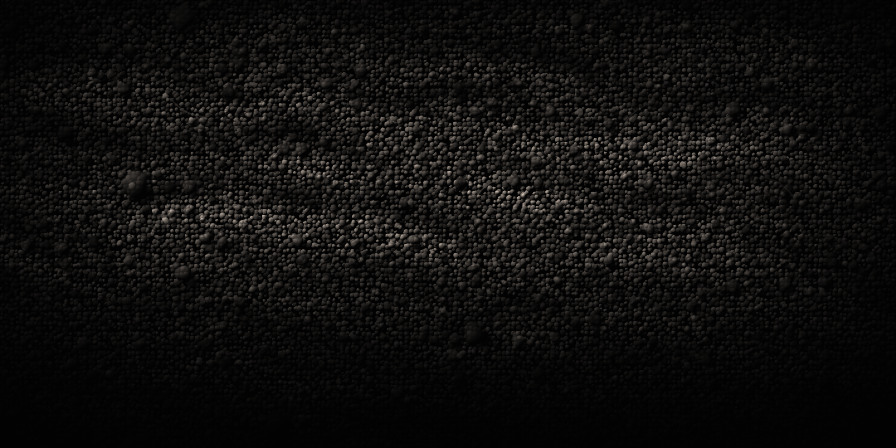
Reproduce this texture procedurally as a Shadertoy shader.

```glsl
// Dark crumbly soil with clods and furrows, raked by light from the upper left.
#define FINE_DENSITY 92.0
#define CRUMB_DENSITY 50.0
#define LUMP_DENSITY 23.0
#define CLOD_DENSITY 9.0
#define EXPOSURE 0.58
#define FURROW_DEPTH 1.9
#define SHADOW_STRENGTH 0.75
#define LIGHT_DIR normalize(vec3(-0.5, 0.65, 0.55))
#define SOIL_TINT vec3(1.07, 0.99, 0.92)
#define BLACK_LEVEL vec3(0.008)

float hash(vec2 p) {
    return fract(sin(dot(p, vec2(127.1, 311.7))) * 43758.5453);
}

float noise(vec2 p) {
    vec2 i = floor(p), f = fract(p);
    f = f * f * (3.0 - 2.0 * f);
    return mix(mix(hash(i), hash(i + vec2(1, 0)), f.x),
               mix(hash(i + vec2(0, 1)), hash(i + vec2(1, 1)), f.x), f.y);
}

float fbm(vec2 p) {
    float sum = 0.0, amp = 0.55;
    for (int i = 0; i < 4; i++) {
        sum += amp * noise(p);
        p = p * 2.03 + 17.3;
        amp *= 0.48;
    }
    return sum;
}

// Scattered domed grains: x = lit tone, y = coverage, z = cast shadow
vec3 grains(vec2 p, float density, float size, float share, float seed) {
    vec2 q = p * density + seed;
    q += 0.2 * (vec2(noise(q * 3.5), noise(q * 3.5 + 41.0)) - 0.5);
    vec2 home = floor(q);
    float top = -9.0;
    vec3 result = vec3(0.0);
    for (int j = -1; j <= 1; j++)
    for (int i = -1; i <= 1; i++) {
        vec2 cell = home + vec2(i, j);
        if (hash(cell + 3.7) > share) continue;
        vec2 jitter = vec2(hash(cell + 11.3), hash(cell + 23.9)) - 0.5;
        float radius = size * mix(0.5, 1.0, hash(cell + 37.1));
        vec2 d = (q - cell - 0.5 - 0.6 * jitter) / radius;
        float dist2 = dot(d, d);
        float height = radius * (1.0 - dist2);
        float shadow = smoothstep(1.2, 0.6, length(d - vec2(0.3, -0.45)));
        result.z = max(result.z, shadow);
        if (height > top) {
            top = height;
            vec3 normal = normalize(vec3(d, sqrt(max(1.0 - dist2, 0.02))));
            float albedo = mix(0.35, 1.0, hash(cell + 53.3));
            result.x = albedo * max(dot(normal, LIGHT_DIR), 0.0);
            result.y = smoothstep(1.0, 0.8, sqrt(dist2));
        }
    }
    return result;
}

// Lay a layer of rough grains and their shadows over the ground
float cover(float ground, vec3 layer, float roughness) {
    ground *= 1.0 - SHADOW_STRENGTH * layer.z * (1.0 - layer.y);
    return mix(ground, layer.x * roughness, layer.y);
}

// Sparse short curved root fibres
float fibres(vec2 p) {
    vec2 q = p * 6.0, cell = floor(q);
    vec2 d = fract(q) - 0.5;
    float angle = 6.2832 * hash(cell + 71.0);
    d = mat2(cos(angle), sin(angle), -sin(angle), cos(angle)) * d;
    d.y += 0.9 * d.x * d.x;
    float line = smoothstep(0.014, 0.004, abs(d.y)) * smoothstep(0.3, 0.2, abs(d.x));
    return line * step(hash(cell + 83.0), 0.07);
}

// Long, slightly tilted furrows shaded by their slope
float furrows(vec2 p) {
    vec2 s = vec2(p.x * 1.9, p.y * 7.5 + p.x * 0.7) + 4.0;
    s.y += 0.5 * noise(p * 6.0);
    float slope = fbm(s + vec2(0.0, 0.35)) - fbm(s);
    return clamp(0.92 - FURROW_DEPTH * slope, 0.2, 1.4);
}

// Pool of light fading towards the borders
float lightPool(vec2 p, float aspect) {
    float across = (p.x / aspect - 0.49) / 0.45;
    float along = (p.y - 0.6) / 0.3;
    return exp(-along * along - across * across * across * across);
}

float soil(vec2 p) {
    vec3 fine = grains(p, FINE_DENSITY, 0.75, 1.0, 0.0);
    float rough = 0.6 + 0.9 * fine.x;
    float tone = fine.x * fine.y;
    tone = cover(tone, grains(p, CRUMB_DENSITY, 0.5, 0.42, 13.0), rough + 0.1);
    tone = cover(tone, grains(p, LUMP_DENSITY, 0.38, 0.22, 29.0), rough);
    tone = cover(tone, grains(p, CLOD_DENSITY, 0.3, 0.07, 47.0), rough);
    vec3 fleck = grains(p, CRUMB_DENSITY, 0.4, 0.004, 61.0);
    tone = mix(tone, 0.5 + fleck.x, 0.7 * fleck.y);
    return mix(tone, 0.5, 0.5 * fibres(p));
}

void mainImage(out vec4 fragColor, in vec2 fragCoord) {
    float aspect = iResolution.x / iResolution.y;
    vec2 p = fragCoord / iResolution.y;
    // Four samples per pixel smooth the grain edges
    float tone = 0.0;
    for (int k = 0; k < 4; k++) {
        vec2 offset = vec2(k % 2, k / 2) * 0.5 - 0.25;
        tone += 0.25 * soil(p + offset / iResolution.y);
    }
    tone *= EXPOSURE * furrows(p) * lightPool(p, aspect);
    fragColor = vec4(BLACK_LEVEL + tone * SOIL_TINT, 1.0);
}
```
